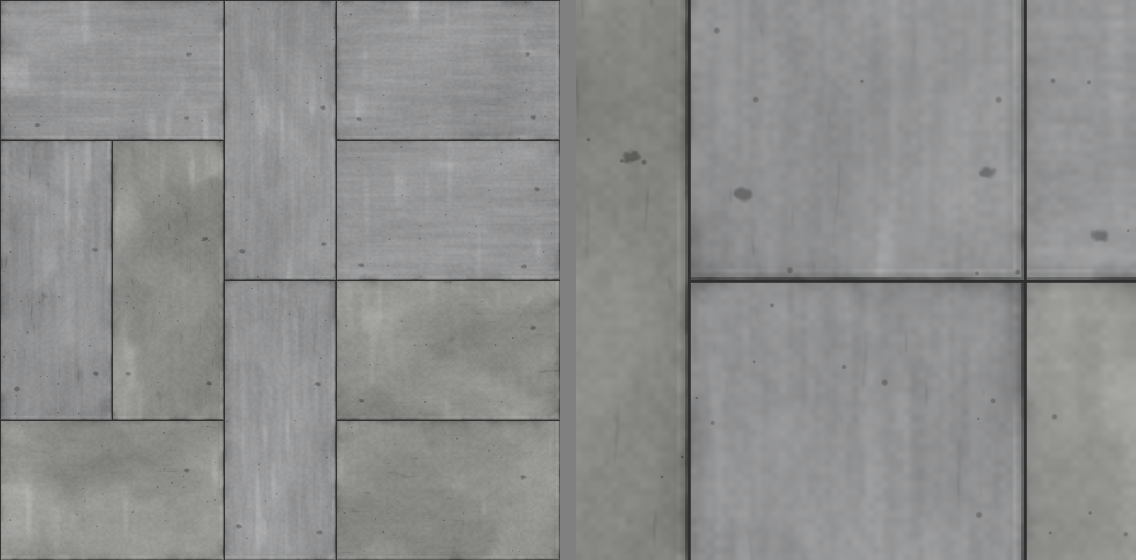
Left, the full canvas; right, a detail of the centre.
A Shadertoy shader for this texture:

```glsl
#define JOINT_WIDTH 0.0016
#define BEVEL_WIDTH 0.0055
#define JOINT_COLOR vec3(0.17, 0.17, 0.17)
#define COOL_CONCRETE vec3(0.580, 0.582, 0.586)
#define WARM_CONCRETE vec3(0.566, 0.567, 0.555)
#define PANEL_VARIATION 0.018
#define BLOTCH_STRENGTH 0.17
#define STREAK_STRENGTH 0.075
#define GRAIN_STRENGTH 0.035
#define HOLE_RADIUS 0.0065
#define PIT_DENSITY 0.035

float hash(vec2 p) {
    return fract(sin(dot(p, vec2(127.1, 311.7))) * 43758.5453);
}

float noise(vec2 p) {
    vec2 i = floor(p), f = fract(p);
    f = f * f * (3.0 - 2.0 * f);
    return mix(mix(hash(i), hash(i + vec2(1, 0)), f.x),
               mix(hash(i + vec2(0, 1)), hash(i + vec2(1, 1)), f.x), f.y);
}

float fbm(vec2 p) {
    float sum = 0.0, amplitude = 0.5;
    for (int i = 0; i < 5; i++) {
        sum += amplitude * noise(p);
        p = mat2(1.6, 1.2, -1.2, 1.6) * p + 17.3;
        amplitude *= 0.5;
    }
    return sum / 0.97;
}

// Lower left corner in xy, size in zw
vec4 panelAt(vec2 p) {
    bool leftBay = p.x < 0.4;
    bool tall = leftBay ? abs(p.y - 0.5) < 0.25 : p.x < 0.6;
    vec2 size = tall ? vec2(0.2, 0.5) : vec2(0.4, 0.25);
    vec2 shift = leftBay ? vec2(0.0, tall ? 0.25 : 0.0) : vec2(0.6, 0.0);
    return vec4(floor((p - shift) / size) * size + shift, size);
}

// Dark oval form-tie holes, kept away from the panel centre
float holes(vec2 local, vec2 size, float seed) {
    float mask = 0.0;
    for (int i = 0; i < 3; i++) {
        vec2 id = vec2(float(i) + 3.0, seed * 91.0);
        vec2 side = vec2(i == 1 ? 0.14 : 0.86, i == 2 ? 0.62 : 0.13);
        vec2 center = size * (side + 0.08 * (vec2(hash(id), hash(id + 5.0)) - 0.5));
        vec2 q = (local - center) * vec2(1.0, 1.3);
        float r = length(q) + 0.003 * (noise(local * 350.0) - 0.5);
        float shown = step(0.35, hash(id + 9.0));
        mask = max(mask, shown * (1.0 - smoothstep(0.4, 1.0, r / HOLE_RADIUS)));
    }
    return mask;
}

// Sparse tiny air pits, one candidate per grid cell
float pits(vec2 p) {
    vec2 cell = floor(p * 90.0);
    vec2 center = 0.3 + 0.4 * vec2(hash(cell + 2.0), hash(cell + 8.0));
    float radius = mix(0.1, 0.25, hash(cell + 4.0));
    float dotMask = 1.0 - smoothstep(0.3, 1.0, length(fract(p * 90.0) - center) / radius);
    return dotMask * step(1.0 - PIT_DENSITY, hash(cell));
}

void mainImage(out vec4 fragColor, in vec2 fragCoord) {
    vec2 p = fragCoord / iResolution.xy;
    float pixel = 1.0 / min(iResolution.x, iResolution.y);
    vec4 panel = panelAt(p);
    vec2 local = p - panel.xy, size = panel.zw, mid = panel.xy + 0.5 * size;
    bool tall = size.y > size.x;
    float seed = hash(floor(mid * 40.0 + 0.5));
    bool warm = tall ? abs(mid.x - 0.3) < 0.05 : mid.y < 0.5;

    // Base tone and cloudy blotches
    vec2 grainPos = (tall ? local.yx : local) + seed * 37.0;
    vec3 color = warm ? WARM_CONCRETE : COOL_CONCRETE;
    float tone = PANEL_VARIATION * (2.0 * seed - 1.0);
    float warp = fbm(grainPos * 9.0 + 4.0);
    float blotch = fbm(grainPos * vec2(7.0, 12.0) + 1.5 * warp);
    tone += BLOTCH_STRENGTH * (warm ? 1.15 : 0.75) * (blotch - 0.5);

    // Streaks along the panel, pale runs across it and fine grain
    float streak = 0.6 * noise(grainPos * vec2(9.0, 110.0))
                 + 0.4 * noise(grainPos * vec2(22.0, 260.0));
    tone += STREAK_STRENGTH * (warm ? 0.25 : 0.8) * (streak - 0.5);
    float runs = noise(p * vec2(75.0, 11.0) + seed * 13.0);
    tone += 0.05 * smoothstep(0.6, 1.0, runs) * smoothstep(0.4, 0.65, blotch);
    tone += GRAIN_STRENGTH * (noise(p * 230.0) - 0.5);

    // Scratches, pits and holes
    float scratch = noise(grainPos * vec2(38.0, 150.0) + 3.0 * warp);
    tone -= 0.07 * smoothstep(0.82, 1.0, scratch) * smoothstep(0.5, 0.35, blotch);
    tone -= 0.13 * pits(p);
    tone -= 0.15 * holes(local, size, seed);

    // Grime gathered at the edges and corners
    vec2 far = size - local;
    float leftTop = min(local.x, far.y);
    float rightBottom = min(far.x, local.y);
    float edge = min(leftTop, rightBottom);
    vec2 nearEdge = min(local, far);
    float wear = smoothstep(0.35, 0.75, fbm(p * 32.0 + seed * 11.0));
    tone -= (0.03 + 0.11 * wear) * exp(-edge / 0.006);
    tone -= 0.07 * wear * exp(-(nearEdge.x + nearEdge.y) / 0.03);

    // Worn bevel catching light on two sides
    float bevel = 1.0 - smoothstep(0.0, 0.0015 + pixel, abs(rightBottom - BEVEL_WIDTH));
    tone += 0.045 * bevel * (1.0 - 0.6 * wear);
    color += tone;

    // Recessed joints, deeper in shadow along the left and top
    float shade = 1.0 - smoothstep(JOINT_WIDTH - pixel * 0.5, JOINT_WIDTH + pixel * 0.7, leftTop);
    float lip = 1.0 - smoothstep(JOINT_WIDTH - pixel * 0.5, JOINT_WIDTH + pixel * 0.7, rightBottom);
    color = mix(color, JOINT_COLOR, max(0.95 * shade, (0.4 + 0.25 * wear) * lip));

    fragColor = vec4(clamp(color, 0.0, 1.0), 1.0);
}
```
